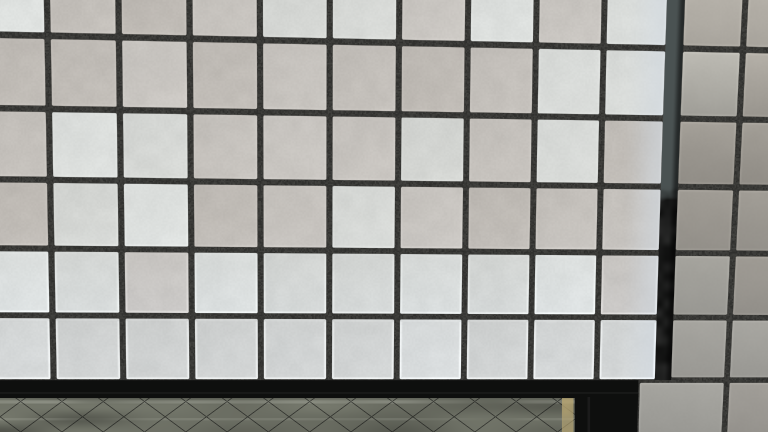
This texture is drawn by a Shadertoy shader. Its source:

```glsl
#define VIEW_ROWS 6.75     // canvas height in tile units
#define SILL 0.81          // height of the lowest tile edge
#define GAP 0.043          // half width of the grout
#define JOINT 9.0          // column of the wide corner joint
#define LIGHT_SHARE 0.40   // share of pale tiles
#define BEIGE vec3(0.765, 0.75, 0.73)
#define PALE vec3(0.845, 0.855, 0.845)
#define GROUT vec3(0.22, 0.22, 0.21)
#define BLACK vec3(0.055, 0.057, 0.055)
#define GLASS vec3(0.39, 0.40, 0.36)
#define GOLD vec3(0.72, 0.65, 0.45)

float hash(vec2 p) {
    vec3 q = fract(p.xyx * 0.1031);
    q += dot(q, q.yzx + 33.33);
    return fract((q.x + q.y) * q.z);
}

float noise(vec2 p) {
    vec2 i = floor(p), f = fract(p);
    f = f * f * (3.0 - 2.0 * f);
    return mix(mix(hash(i), hash(i + vec2(1, 0)), f.x),
               mix(hash(i + vec2(0, 1)), hash(i + 1.0), f.x), f.y);
}

// Antialiased coverage of a region with signed distance d
float cover(float d, float px) {
    return clamp(0.5 - d / px, 0.0, 1.0);
}

// Perspective: integer values lie on the grout lines
vec2 wallGrid(vec2 p) {
    float d = p.y - SILL, side = p.x / 9.4;
    float row = d / (1.0 - 0.03 * side + d * (0.0147 - 0.001 * side));
    float lean = mix(0.025, 0.04, smoothstep(9.4, 11.6, p.x));
    float x = 4.69 + (p.x - 4.69) / (1.0 + lean * (d - 0.47) / 5.47) - 0.83;
    return vec2(x / (1.094 - 0.0037 * x), row);
}

vec3 windowColor(vec2 p, float px) {
    // Wired glass with soft reflected rails
    vec3 glass = GLASS * (0.82 + 0.36 * noise(p * vec2(0.8, 5.0)));
    float rail = cover(abs(p.y - 0.47) - 0.025, px) + 0.6 * cover(abs(p.y - 0.2) - 0.018, px);
    glass += 0.13 * rail * noise(p * vec2(1.3, 0.2) + 4.0);
    vec2 diagonal = vec2(p.x * 1.55 + p.y * 2.1, p.x * 1.55 - p.y * 2.1);
    vec2 wire = abs(fract(diagonal) - 0.5) / 2.6;
    glass = mix(glass, BLACK, 0.65 * cover(min(wire.x, wire.y) - 0.006, px));
    glass = mix(glass, GOLD, cover(abs(p.x - 8.87) - 0.09, px) * (0.6 + 0.4 * noise(p * 6.0)));

    // Black frame with a faint ridge
    vec3 frame = BLACK + 0.05 * cover(abs(p.y - 0.61) - 0.012, px);
    frame += 0.05 * cover(abs(p.x - 9.2) - 0.02, px) * step(p.y, 0.55);
    return mix(frame, glass, cover(max(p.y - 0.53, p.x - 8.98), px));
}

vec3 tileColor(vec2 id, vec2 q, vec2 p, float edge, float px) {
    float pick = hash(id + vec2(17.0, 43.0));
    float tone = hash(id + vec2(71.0, 9.0)) - 0.5;
    float low = 1.0 - smoothstep(1.0, 3.6, p.y);

    // Glaze: two tones, cooler and paler towards the sill
    float pale = step(pick, LIGHT_SHARE);
    if (id.y == 0.0) pale = 0.75;
    vec3 color = mix(BEIGE, PALE, pale) + tone * vec3(0.045, 0.05, 0.055);
    color += low * vec3(0.0, 0.008, 0.022);
    color += 0.025 * (noise(p * 5.0) - 0.5) + 0.018 * (noise(p * 38.0) - 0.5);
    color += 0.018 * (q.x - q.y);

    // Sheen near the corner, shade on the return wall
    if (id.x == JOINT - 1.0)
        color = mix(color, vec3(0.82, 0.85, 0.88), 0.6 * smoothstep(0.3, 0.9, q.x));
    if (id.x >= JOINT) {
        float shade = mix(0.80, 0.92, smoothstep(4.0, 6.5, p.y));
        color = mix(color, BEIGE, 0.55) * shade * vec3(1.0, 0.995, 0.975);
        color *= 0.93 + 0.1 * q.y;
    }

    // Bevelled rim: lit at the sides and below, dull on top
    float rim = smoothstep(-0.032 - px, -0.012, edge);
    float lit = mix(0.02, 0.11, low) * (1.0 - 0.7 * smoothstep(0.9, 0.94, q.y));
    if (id.x >= JOINT) lit = 0.03;
    return color + rim * lit - 0.12 * smoothstep(-0.012, 0.0, edge);
}

void mainImage(out vec4 fragColor, in vec2 fragCoord) {
    float px = VIEW_ROWS / iResolution.y;
    vec2 p = fragCoord * px;
    vec2 grid = wallGrid(p);
    vec2 id = floor(grid);

    // The lowest return tile reaches under the joint
    bool below = grid.y < 0.0;
    if (below && grid.x < JOINT + 1.0) id.x = JOINT;
    vec2 q = grid - id;

    // Tile outline, trimmed beside the joint
    vec2 lo = vec2(GAP), hi = vec2(1.0 - GAP);
    if (id.x == JOINT - 1.0) hi.x = 0.89;
    if (id.x == JOINT) lo.x = below ? -0.34 : 0.14;
    if (id.y == 0.0 && id.x < JOINT) lo.y = 0.015;
    vec2 b = abs(q - 0.5 * (lo + hi)) - 0.5 * (hi - lo) + 0.025;
    float edge = length(max(b, 0.0)) + min(max(b.x, b.y), 0.0) - 0.025;

    // Grout and the sealed joint, open and dark in its lower half
    vec3 color = GROUT * (0.8 + 0.4 * noise(p * 45.0));
    float joint = cover(abs(grid.x - JOINT - 0.015) - 0.125, px) * step(0.0, grid.y);
    float sealed = smoothstep(3.7, 3.9, p.y + 0.15 * noise(p * 9.0));
    vec3 seal = mix(BLACK + 0.1 * noise(p * 7.0), vec3(0.29, 0.32, 0.32), sealed);
    seal *= 1.0 - 0.5 * smoothstep(0.02, 0.12, grid.x - JOINT);
    color = mix(color, seal, joint);

    color = mix(color, tileColor(id, q, p, edge, px), cover(edge, px));
    float opening = max(grid.y, grid.x - JOINT + 0.36);
    color = mix(color, windowColor(p, px), cover(opening, px));
    fragColor = vec4(clamp(color, 0.0, 1.0), 1.0);
}
```
